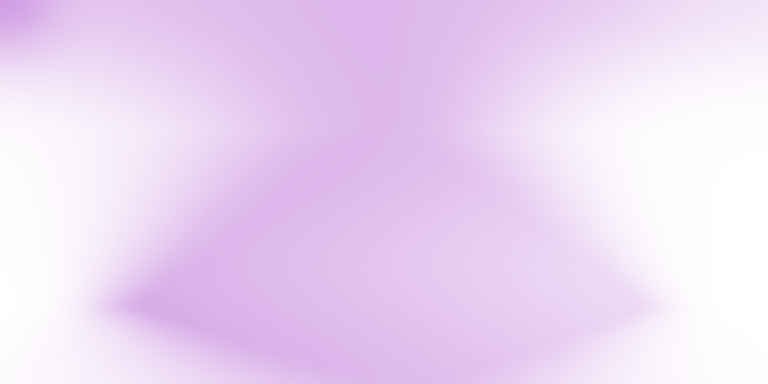
Give the GLSL for this background, as a Shadertoy shader.

```glsl
// Soft lilac gradient: a curved diamond of colour melting into white sides.

#define CREASE_Y 0.198               // height of the diamond's side corners
#define APEX_X 0.997                 // horizontal place of its top and bottom
#define LEFT_X 0.365                 // left corner
#define RIGHT_X 1.667                // right corner
#define CREASE_SOFTNESS 0.012
#define FALLOFF 2.4                  // how fast the sides fade to white
#define INK vec3(0.47, 1.0, 0.28)    // light absorbed per unit of density

float bell(float d) {
    return exp(-d * d);
}

// Fade to either side of the diamond, fanning out from its corners.
float sideFade(float x, float left, float right, float leftWidth, float rightWidth) {
    float u = max((left - x) / leftWidth, (x - right) / rightWidth);
    u = max(u, 0.0);
    return exp(-FALLOFF * u * u);
}

// Diamond body: darker at the left, and along the upper and lower ridges.
float bodyDensity(vec2 p) {
    float h = p.y - CREASE_Y;
    float softH = sqrt(h * h + CREASE_SOFTNESS * CREASE_SOFTNESS);
    float above = 0.5 * (softH + h);
    float below = 0.5 * (softH - h);

    float left = min(LEFT_X + 1.36 * above + 3.3 * below, APEX_X);
    float right = max(RIGHT_X - 1.47 * above - 3.2 * below, APEX_X);
    float leftWidth = 0.21 + 1.4 * above + 3.9 * below;
    float rightWidth = 0.15 + above + 3.1 * below;

    float tone = 0.365 - 0.138 * clamp(p.x, left, right);
    float ridge = 0.05 * smoothstep(0.0, 0.34, abs(p.y - 0.31));
    return (tone + ridge) * sideFade(p.x, left, right, leftWidth, rightWidth);
}

// Glows hanging from the top edge.
float topDensity(vec2 p) {
    float drop = 1.0 - p.y;
    float leftHaze = 0.11 * bell(length(vec2(p.x / 0.573, drop / 0.234)));
    float corner = 0.2 * bell(length(vec2(p.x, drop)) / 0.143);
    float rightHaze = 0.085 * bell(drop / 0.2) * smoothstep(1.04, 1.7, p.x);
    return leftHaze + corner + rightHaze;
}

void mainImage(out vec4 fragColor, in vec2 fragCoord) {
    // Canvas units: height 1, width 2
    vec2 p = fragCoord / iResolution.xy * vec2(2.0, 1.0);
    float density = bodyDensity(p) + topDensity(p);
    fragColor = vec4(1.0 - density * INK, 1.0);
}
```
